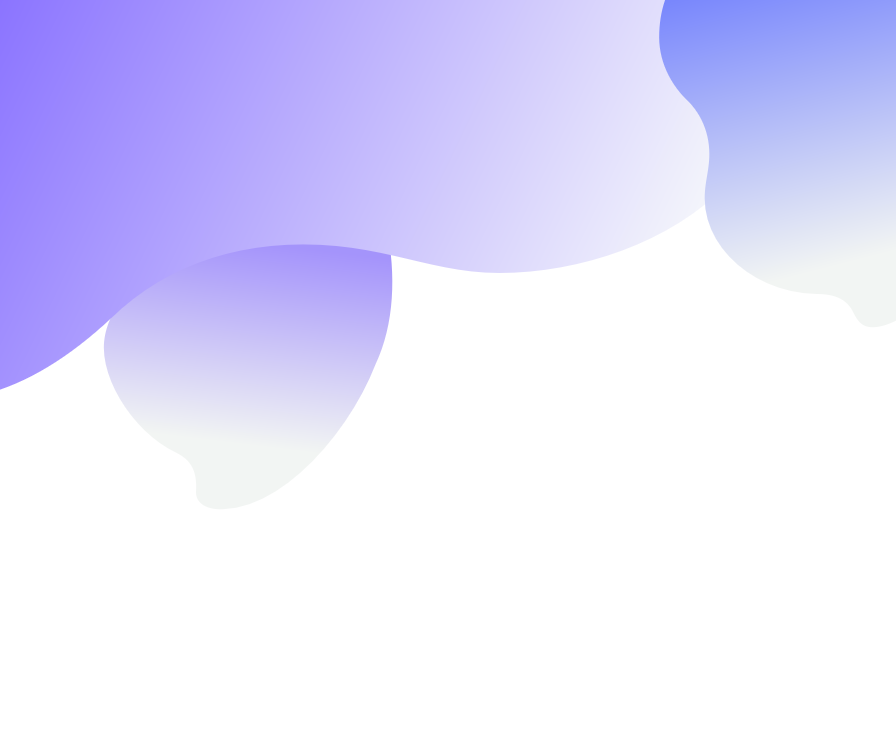
A Shadertoy shader for this background:

```glsl
// Soft gradient blobs hanging from the top of a white page: a violet wave,
// a lilac drop tucked under it and a blue blob at the upper right.
// Each outline is a Bezier path, traced into a signed distance and filled.

// Path state: sample point, pen position, nearest distance, side (-1 inside)
vec2 point, pen;
float nearest, side;

void moveTo(float x, float y) {
    pen = vec2(x, y);
    nearest = 1e3;
    side = 1.0;
}

void lineTo(vec2 end) {
    vec2 edge = end - pen, w = point - pen;
    float along = clamp(dot(w, edge) / dot(edge, edge), 0.0, 1.0);
    nearest = min(nearest, length(w - edge * along));
    // Even-odd crossing test
    if ((pen.y > point.y) != (end.y > point.y) && w.x < edge.x * w.y / edge.y)
        side = -side;
    pen = end;
}

void curveTo(vec2 c1, vec2 c2, vec2 end) {
    vec2 start = pen;
    for (int i = 1; i <= 14; i++) {
        float t = float(i) / 14.0, s = 1.0 - t;
        lineTo(s*s*s*start + 3.0*s*s*t*c1 + 3.0*s*t*t*c2 + t*t*t*end);
    }
}

// Antialiased coverage of the traced path
float coverage(float pixel) {
    return clamp(0.5 - side * nearest / pixel, 0.0, 1.0);
}

// Linear gradient along a direction, between two positions
vec3 ramp(vec3 from, vec3 to, vec2 dir, float a, float b) {
    return mix(from, to, clamp((dot(point, dir) - a) / (b - a), 0.0, 1.0));
}

void traceDrop() {
    moveTo(1.05, 2.55);
    lineTo(vec2(2.0, 2.0));
    lineTo(vec2(3.34, 2.1));
    curveTo(vec2(3.39, 2.46), vec2(3.36, 2.82), vec2(3.22, 3.12));
    curveTo(vec2(3.0, 3.69), vec2(2.44, 4.35), vec2(1.91, 4.365));
    curveTo(vec2(1.78, 4.37), vec2(1.68, 4.32), vec2(1.68, 4.22));
    curveTo(vec2(1.69, 4.05), vec2(1.65, 3.95), vec2(1.51, 3.88));
    curveTo(vec2(1.17, 3.72), vec2(0.89, 3.3), vec2(0.89, 2.98));
    curveTo(vec2(0.89, 2.86), vec2(0.93, 2.72), vec2(1.05, 2.55));
}

void traceWave() {
    moveTo(-1.0, -1.0);
    lineTo(vec2(6.5, -1.0));
    lineTo(vec2(6.5, 1.38));
    lineTo(vec2(6.04, 1.755));
    curveTo(vec2(5.56, 2.14), vec2(4.88, 2.34), vec2(4.28, 2.34));
    curveTo(vec2(3.7, 2.34), vec2(3.3, 2.095), vec2(2.6, 2.095));
    curveTo(vec2(1.95, 2.095), vec2(1.38, 2.31), vec2(0.95, 2.73));
    curveTo(vec2(0.64, 3.02), vec2(0.32, 3.23), vec2(0.0, 3.34));
    lineTo(vec2(-1.0, 3.6));
    lineTo(vec2(-1.0, -1.0));
}

void traceBlueBlob() {
    moveTo(5.8, -0.2);
    lineTo(vec2(9.0, -0.2));
    lineTo(vec2(9.0, 2.0));
    lineTo(vec2(7.9, 2.6));
    curveTo(vec2(7.76, 2.72), vec2(7.6, 2.805), vec2(7.48, 2.805));
    curveTo(vec2(7.38, 2.805), vec2(7.345, 2.74), vec2(7.31, 2.67));
    curveTo(vec2(7.25, 2.55), vec2(7.13, 2.52), vec2(7.0, 2.52));
    curveTo(vec2(6.47, 2.51), vec2(6.04, 2.13), vec2(6.04, 1.7));
    curveTo(vec2(6.04, 1.56), vec2(6.08, 1.46), vec2(6.08, 1.32));
    curveTo(vec2(6.08, 1.14), vec2(6.01, 0.97), vec2(5.88, 0.85));
    curveTo(vec2(5.74, 0.71), vec2(5.65, 0.52), vec2(5.65, 0.32));
    curveTo(vec2(5.65, 0.12), vec2(5.7, -0.05), vec2(5.8, -0.2));
}

void mainImage(out vec4 fragColor, in vec2 fragCoord) {
    // Canvas is 7.68 units wide, y runs down from the top edge
    float pixel = 7.68 / iResolution.x;
    point = vec2(fragCoord.x, iResolution.y - fragCoord.y) * pixel;

    vec3 mist = vec3(0.949, 0.96, 0.953);
    vec3 color = vec3(1.0);

    // Lilac drop, behind the wave
    traceDrop();
    vec3 lilac = ramp(vec3(0.645, 0.58, 0.985), mist, vec2(-0.12, 0.99), 1.8, 3.52);
    color = mix(color, lilac, coverage(pixel));

    // Violet wave
    traceWave();
    vec3 violet = ramp(vec3(0.545, 0.455, 1.0), vec3(0.955, 0.96, 0.985),
                       vec2(0.9, 0.43), 0.0, 6.2);
    color = mix(color, violet, coverage(pixel));

    // Blue blob, in front
    traceBlueBlob();
    vec3 blue = ramp(vec3(0.475, 0.53, 0.99), mist, vec2(0.25, 0.97), 1.45, 4.0);
    color = mix(color, blue, coverage(pixel));

    fragColor = vec4(color, 1.0);
}
```
